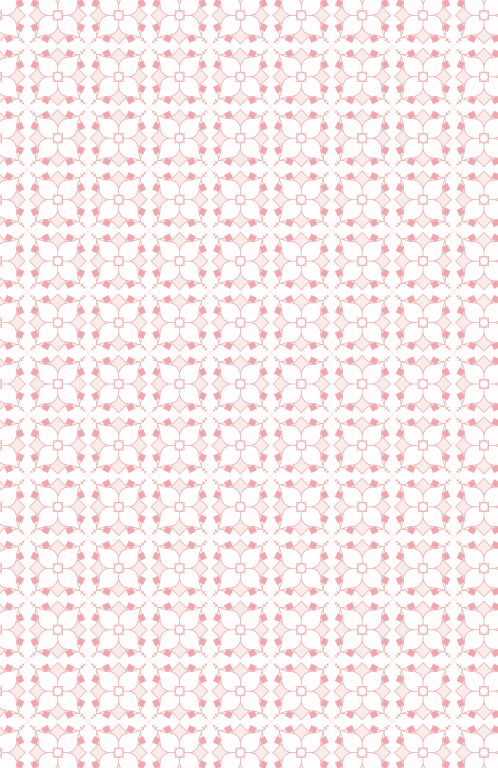
Reproduce this pattern procedurally as a Shadertoy shader.

```glsl
#define REPEATS vec2(8.18, 12.5)
#define ANCHOR vec2(0.605, 0.5)
#define LINE_HALF 0.0062
#define PETAL_ROUND 0.17
#define PAPER vec3(1.0, 0.993, 0.992)
#define BLUSH vec3(0.985, 0.925, 0.925)
#define ROSE vec3(0.95, 0.65, 0.67)
#define STROKE vec3(0.915, 0.68, 0.69)

float boxDistance(vec2 p, vec2 halfSize) {
    vec2 q = abs(p) - halfSize;
    return length(max(q, 0.0)) + min(max(q.x, q.y), 0.0);
}

float segmentDistance(vec2 p, vec2 a, vec2 b) {
    vec2 ab = b - a;
    return length(p - a - ab * clamp(dot(p - a, ab) / dot(ab, ab), 0.0, 1.0));
}

vec2 rotate(vec2 p, float angle) {
    float c = cos(angle), s = sin(angle);
    return vec2(c * p.x + s * p.y, c * p.y - s * p.x);
}

float fillCoverage(float d, float px) {
    return clamp(0.5 - d / px, 0.0, 1.0);
}

// Area coverage stays correct for strokes thinner than a pixel
float strokeCoverage(float d, float px) {
    d = abs(d);
    return fillCoverage(d - LINE_HALF, px) - fillCoverage(d + LINE_HALF, px);
}

void paint(inout vec3 color, float d, vec3 fill, float px) {
    color = mix(color, fill, fillCoverage(d, px));
    color = mix(color, STROKE, strokeCoverage(d, px));
}

// Neighbours share a straight seam, then round off and flare to a point
float petalDistance(vec2 axis) {
    vec2 corner = max(vec2(PETAL_ROUND - axis.x, axis.y - 0.15), 0.0);
    float flare = 0.04 * smoothstep(0.2, 0.36, axis.x);
    return length(corner) - PETAL_ROUND - flare;
}

vec3 flowerTile(vec2 p, float px) {
    vec2 q = abs(p);
    vec2 axis = vec2(min(q.x, q.y), max(q.x, q.y));
    vec2 diagonal = vec2(q.x + q.y, abs(q.x - q.y)) * 0.70710678;
    vec3 color = PAPER;

    // Fine diagonal stem with crossbars between flowers
    float stem = segmentDistance(diagonal, vec2(0.5, 0.0), vec2(0.72, 0.0));
    float fade = 1.0 - 0.7 * smoothstep(0.54, 0.66, diagonal.x);
    color = mix(color, STROKE, strokeCoverage(stem, px) * fade);
    for (int i = 0; i < 2; i++) {
        float k = float(i);
        vec2 bar = diagonal - vec2(0.56 + 0.05 * k, 0.0);
        float d = boxDistance(bar, vec2(0.009, 0.028 - 0.01 * k));
        color = mix(color, ROSE, fillCoverage(d, px));
    }

    // Outer rim and tilted blocks
    float rim = segmentDistance(axis, vec2(0.245, 0.375), vec2(0.355, 0.355));
    color = mix(color, STROKE, strokeCoverage(rim, px));
    float block = boxDistance(rotate(axis - vec2(0.195, 0.378), -0.42), vec2(0.05, 0.046));
    paint(color, block, ROSE, px);

    // Pale kite on each axis, then the four petals
    float kite = (axis.x + abs(axis.y - 0.33) - 0.135) * 0.70710678;
    paint(color, kite, BLUSH, px);
    paint(color, petalDistance(axis), PAPER, px);

    // Square heart with a rounded opening
    paint(color, boxDistance(p, vec2(0.075)), BLUSH, px);
    paint(color, length(p) - 0.07, PAPER, px);
    return color;
}

void mainImage(out vec4 fragColor, in vec2 fragCoord) {
    float px = REPEATS.y / iResolution.y;
    vec2 grid = (fragCoord / iResolution.xy - ANCHOR) * REPEATS;
    vec2 cell = fract(grid + 0.5) - 0.5;
    fragColor = vec4(flowerTile(cell, px), 1.0);
}
```
